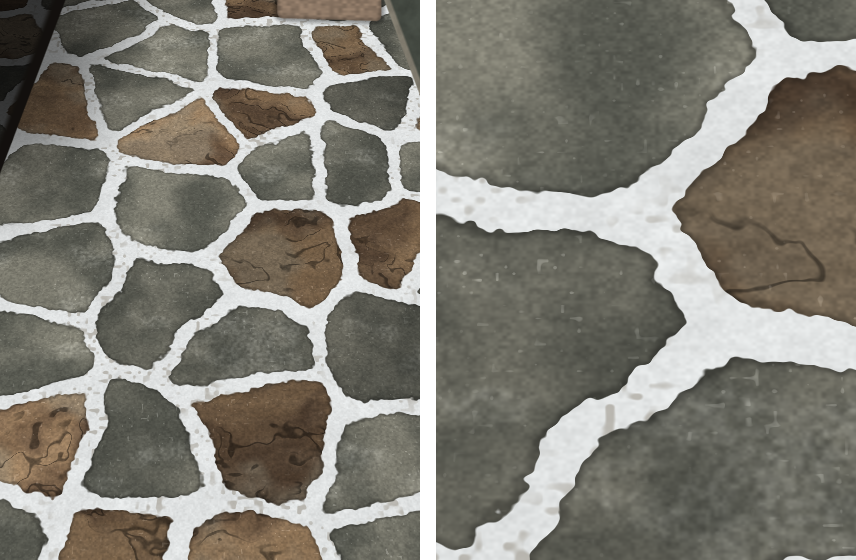
Left, the full canvas; right, a detail of the centre.
This texture is drawn by a Shadertoy shader. Its source:

```glsl
vec2 hash2(vec2 p) {
    vec3 q = fract(p.xyx * vec3(0.1031, 0.1030, 0.0973));
    q += dot(q, q.yzx + 33.33);
    return fract((q.xx + q.yz) * q.zy);
}

float noise(vec2 p) {
    vec2 i = floor(p), f = fract(p);
    f = f * f * (3.0 - 2.0 * f);
    return mix(mix(hash2(i).x, hash2(i + vec2(1, 0)).x, f.x),
               mix(hash2(i + vec2(0, 1)).x, hash2(i + vec2(1, 1)).x, f.x), f.y);
}

float fbm(vec2 p) {
    float sum = 0.0, amp = 0.53;
    for (int i = 0; i < 4; i++) {
        sum += amp * noise(p);
        p = mat2(1.6, 1.2, -1.2, 1.6) * p + 7.3;
        amp *= 0.5;
    }
    return sum;
}

vec2 site(vec2 cell) {
    return cell + 0.06 + 0.88 * hash2(cell);
}

// Distance to the rounded stone border, and the cell that owns the point
float stoneBorder(vec2 p, out vec2 owner) {
    vec2 base = floor(p), nearest = vec2(0);
    float best = 1e3;
    for (int j = -2; j <= 2; j++)
    for (int i = -2; i <= 2; i++) {
        vec2 cell = base + vec2(i, j);
        vec2 r = site(cell) - p;
        if (dot(r, r) < best) {
            best = dot(r, r);
            nearest = r;
            owner = cell;
        }
    }
    float sum = 0.0;
    for (int j = -2; j <= 2; j++)
    for (int i = -2; i <= 2; i++) {
        vec2 cell = owner + vec2(i, j);
        vec2 r = site(cell) - p;
        if (i != 0 || j != 0)
            sum += exp(-26.0 * dot(0.5 * (r + nearest), normalize(r - nearest)));
    }
    return -log(sum) / 26.0;
}

vec3 greySlate(vec2 p, float tone) {
    float cloud = fbm(p * 2.3);
    vec3 col = mix(vec3(0.31, 0.315, 0.285), vec3(0.46, 0.455, 0.41), smoothstep(0.25, 0.75, cloud));
    float dust = smoothstep(0.53, 0.75, fbm(p * vec2(2.5, 4.0) + 31.0));
    col += 0.13 * dust * noise(p * 38.0);
    return col * (0.82 + 0.3 * tone);
}

vec3 brownSlate(vec2 p, float tone) {
    vec2 warp = vec2(fbm(p * 1.7), fbm(p * 1.7 + 19.0));
    float layer = fbm(p * vec2(1.3, 2.0) + 2.2 * warp);
    vec3 col = mix(vec3(0.34, 0.27, 0.21), vec3(0.55, 0.45, 0.34), smoothstep(0.28, 0.7, layer));
    col = mix(col, vec3(0.53, 0.49, 0.42), 0.6 * smoothstep(0.5, 0.68, fbm(p * 1.6 + 53.0)));
    // Split layers leave thin dark contour lines
    float contour = abs(fract(layer * 6.0) - 0.5);
    float broken = smoothstep(0.42, 0.62, noise(p * 3.1 + 8.0));
    col *= 1.0 - 0.38 * broken * (1.0 - smoothstep(0.02, 0.11, contour));
    col += 0.06 * (fbm(p * vec2(5.0, 14.0) + warp * 4.0) - 0.5);
    return col * (0.84 + 0.3 * tone);
}

void mainImage(out vec4 fragColor, in vec2 fragCoord) {
    vec2 uv = fragCoord / iResolution.y;
    float pixel = 1.0 / iResolution.y;

    // Floor receding towards the top
    float depth = 2.4 - uv.y;
    vec2 p = vec2(9.2 * (uv.x - 0.37), 22.8) / depth + vec2(23.0, 4.0);
    float blur = 9.0 * pixel / depth;

    vec2 wobble = vec2(fbm(p * 2.2), fbm(p * 2.2 + 40.0)) - 0.5;
    vec2 cell;
    float border = stoneBorder(p + 0.22 * wobble, cell);
    border += 0.03 * (noise(p * 13.0) - 0.5) + 0.018 * (noise(p * 37.0) - 0.5);
    border -= 0.062 + 0.03 * (noise(p * 1.4 + 3.0) - 0.5);

    // Stones
    vec2 kind = hash2(cell + 71.0);
    vec2 q = p + 9.0 * kind;
    vec3 stone = kind.x < 0.5 ? greySlate(q, kind.y) : brownSlate(q, kind.y);
    float grain = noise(p * 48.0) + noise(p * 85.0) - 1.0;
    stone *= 1.0 + 0.15 * grain;
    stone += 0.16 * smoothstep(0.86, 0.97, noise(p * 42.0 + 5.0)) * noise(p * 4.0);
    stone *= 0.72 + 0.28 * smoothstep(0.0, 0.035, border);

    // Painted joints with worn specks
    vec3 joint = vec3(0.88, 0.89, 0.89) * (0.96 + 0.08 * fbm(p * 6.0) + 0.05 * grain);
    float worn = smoothstep(0.62, 0.85, noise(p * 26.0)) * smoothstep(0.4, 0.65, fbm(p * 2.0 + 17.0));
    joint = mix(joint, vec3(0.64, 0.62, 0.58), 0.65 * worn);
    vec3 col = mix(joint, stone, smoothstep(-blur, blur, border));

    // Shade beside the dark wall at upper left
    float wall = uv.x - 0.377 * (uv.y - 0.69);
    float shade = (1.0 - smoothstep(0.0, 0.24, wall)) * smoothstep(0.5, 0.85, uv.y);
    col *= 1.0 - 0.5 * shade;
    vec3 wallCol = mix(vec3(0.07, 0.06, 0.05), col * 0.45, smoothstep(0.015, 0.03, -wall));
    col = mix(wallCol, col, smoothstep(-pixel, pixel, wall));

    // Woven mat at the top
    vec2 matBox = abs(uv - vec2(0.588, 1.02 - 0.03 * (uv.x - 0.588))) - vec2(0.083, 0.045);
    float matDist = length(max(matBox, 0.0)) + min(max(matBox.x, matBox.y), 0.0) - 0.01;
    vec3 weave = vec3(0.54, 0.46, 0.39) * (0.88 + 0.24 * noise(uv * vec2(130.0, 240.0)));
    weave *= 0.8 + 0.2 * smoothstep(0.0, 0.008, -matDist);
    col *= 0.65 + 0.35 * smoothstep(0.0, 0.012, matDist);
    col = mix(weave, col, smoothstep(-pixel, pixel, matDist));

    // Stone ledge at upper right
    float ledge = uv.x - 0.686 - 0.376 * (1.0 - uv.y);
    vec3 ledgeCol = mix(vec3(0.50, 0.48, 0.43), vec3(0.27, 0.29, 0.26), smoothstep(0.008, 0.014, ledge));
    ledgeCol *= 0.85 + 0.3 * fbm(uv * 60.0);
    col = mix(col, ledgeCol, smoothstep(-pixel, pixel, ledge));

    fragColor = vec4(clamp(col, 0.0, 1.0), 1.0);
}
```
